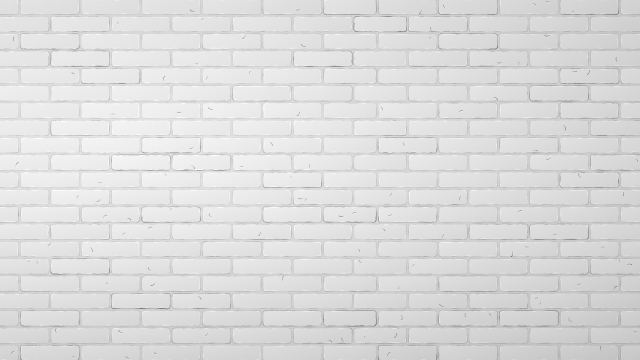
A Shadertoy shader for this texture:

```glsl
// A whitewashed brick wall in running bond, softly lit, with worn edges and small chips.

// Layout, in units of the canvas height
const vec2  PITCH        = vec2(0.1684, 0.04808); // brick plus joint
const vec2  FIRST_JOINT  = vec2(0.0544, 0.0428);  // from the top left
const float SEAM_X       = 1.014;                 // one column here is narrower
const float SEAM_CUT     = 0.0169;
const float JOINT_HALF   = 0.0026;
const float CORNER       = 0.0075;
const float OUTLINE_HALF = 0.0009;

// Wear
const float EDGE_WOBBLE  = 0.0013;
const float CHIP_CHANCE  = 0.27;
const float CHIP_LENGTH  = 0.006;
const float CHIP_HALF    = 0.0011;

// Tones
const vec2  LIGHT_CENTRE = vec2(0.20, 0.60);
const float LIGHT_TONE   = 0.942;
const float LIGHT_FALL   = 0.20;
const float BRICK_SLOPE  = 0.022;
const float MORTAR_DIM   = 0.045;
const float OUTLINE_DIM  = 0.36;
const float CHIP_DIM     = 0.34;
const float RIM_LIFT     = 0.09;

vec2 hash2(vec2 p) {
    vec3 q = fract(p.xyx * vec3(0.1031, 0.1030, 0.0973));
    q += dot(q, q.yzx + 33.33);
    return fract((q.xx + q.yz) * q.zy);
}

float cornerSlope(vec2 cell, vec2 toPoint) {
    float angle = 6.2832 * hash2(cell + 71.0).x;
    return dot(vec2(cos(angle), sin(angle)), toPoint);
}

// Gradient noise, roughly -0.7 to 0.7
float gradientNoise(vec2 p) {
    vec2 i = floor(p), f = fract(p);
    vec2 u = f * f * f * (f * (f * 6.0 - 15.0) + 10.0);
    vec2 e = vec2(1.0, 0.0);
    return mix(mix(cornerSlope(i, f), cornerSlope(i + e, f - e), u.x),
               mix(cornerSlope(i + e.yx, f - e.yx), cornerSlope(i + 1.0, f - 1.0), u.x), u.y);
}

float roundedBox(vec2 p, vec2 halfSize, float radius) {
    vec2 d = abs(p) - halfSize + radius;
    return length(max(d, 0.0)) + min(max(d.x, d.y), 0.0) - radius;
}

// Pixel coverage of the region where d is below zero
float fill(float d, float pixel) {
    return clamp(0.5 - d / pixel, 0.0, 1.0);
}

// Pixel coverage of a line along d = 0, true even below one pixel
float stroke(float d, float halfWidth, float pixel) {
    return fill(d - halfWidth, pixel) - fill(d + halfWidth, pixel);
}

// Signed distance to a bent chip that tapers toward one end
float chipDistance(vec2 p, float angle, float size) {
    float c = cos(angle), s = sin(angle);
    p = vec2(c * p.x + s * p.y, c * p.y - s * p.x);
    p.y += 45.0 * p.x * p.x;
    float t = clamp(p.x / size, -1.0, 1.0);
    return length(p - vec2(t * size, 0.0)) - CHIP_HALF * (0.65 - 0.45 * t);
}

void mainImage(out vec4 fragColor, in vec2 fragCoord) {
    float pixel = 1.0 / iResolution.y;
    vec2 uv = fragCoord / iResolution.xy;
    vec2 wall = vec2(fragCoord.x * pixel, 1.0 - uv.y); // y runs down

    // Brick cell: alternate rows shift by half a brick
    vec2 grid = (wall + vec2(SEAM_CUT * step(SEAM_X, wall.x), 0.0) - FIRST_JOINT) / PITCH;
    float row = floor(grid.y);
    grid.x -= 0.5 * (1.0 - mod(row, 2.0));
    vec2 brick = floor(grid);
    vec2 cell = fract(grid) - 0.5;
    vec2 local = cell * PITCH;
    vec2 traits = hash2(brick + 17.0);

    // Brick outline with a ragged edge
    float rough = gradientNoise(wall * 75.0) + 0.5 * gradientNoise(wall * 190.0);
    float d = roundedBox(local, 0.5 * PITCH - JOINT_HALF, CORNER) + EDGE_WOBBLE * rough;

    // Wall light and the slope of tone across each face
    float light = LIGHT_TONE - LIGHT_FALL * pow(length((uv - LIGHT_CENTRE) * vec2(0.75, 1.0)), 1.3);
    float face = light - BRICK_SLOPE * (cell.x + cell.y) + 0.012 * (traits.y - 0.5);
    float tone = mix(light - MORTAR_DIM, face, fill(d, pixel));

    // Broken dark outline, strong on a few bricks, heavier along the bottom
    float strength = mix(0.28, 1.0, pow(traits.x, 4.0)) * mix(0.75, 1.15, smoothstep(-0.5, 0.5, cell.y));
    float broken = smoothstep(-0.35, 0.4, gradientNoise(wall * vec2(32.0, 40.0) + 9.0));
    tone -= OUTLINE_DIM * strength * (0.4 + 0.8 * broken) * stroke(d, OUTLINE_HALF * (1.0 + 0.6 * rough), pixel);

    // Patchy paint rim just inside the edge
    float rim = smoothstep(0.0, 0.4, gradientNoise(wall * 48.0 + 31.0));
    tone += RIM_LIFT * rim * stroke(d + 0.0026, 0.0008, pixel);

    // Chips, each with a lit lower lip
    for (int k = 0; k < 2; k++) {
        vec2 seed = brick + 43.0 * float(k + 1);
        vec2 place = (hash2(seed) - 0.5) * vec2(0.86, 0.62) * PITCH;
        vec2 shape = hash2(seed + 5.0);
        float present = step(hash2(seed + 11.0).x, CHIP_CHANCE);
        float size = CHIP_LENGTH * mix(0.5, 1.1, shape.y);
        float angle = 6.2832 * shape.x;
        float dark = fill(chipDistance(local - place, angle, size), pixel);
        float lip = fill(chipDistance(local - place - vec2(0.001, 0.002), angle, size), pixel);
        tone += present * (0.05 * lip * (1.0 - dark) - CHIP_DIM * dark * (0.5 + 0.5 * shape.y));
    }

    fragColor = vec4(vec3(clamp(tone, 0.0, 1.0)), 1.0);
}
```
